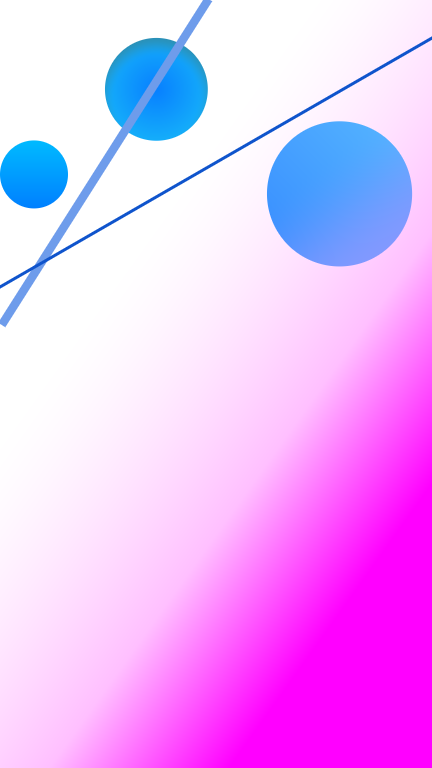
Give the GLSL for this background, as a Shadertoy shader.

```glsl
// Antialiased coverage of a signed distance, in canvas widths
float coverage(float dist) {
    return clamp(0.5 - dist * iResolution.x, 0.0, 1.0);
}

// Signed distance to a straight bar with square ends
float barDistance(vec2 p, vec2 a, vec2 b, float halfWidth) {
    vec2 along = normalize(b - a);
    vec2 q = p - 0.5 * (a + b);
    vec2 local = vec2(dot(q, along), dot(q, vec2(-along.y, along.x)));
    vec2 d = abs(local) - vec2(0.5 * length(b - a), halfWidth);
    return length(max(d, 0.0)) + min(max(d.x, d.y), 0.0);
}

// Diagonal wash from white through pale pink to magenta
vec3 wash(vec2 p, float top) {
    float t = p.x + (top - p.y) / 1.4;
    float pale = pow(clamp((t - 0.718) / 0.666, 0.0, 1.0), 1.5);
    float vivid = clamp((t - 1.384) / 0.416, 0.0, 1.0);
    return vec3(1.0, mix(1.0 - 0.25 * pale, 0.0, vivid), 1.0);
}

void mainImage(out vec4 fragColor, in vec2 fragCoord) {
    vec2 p = fragCoord / iResolution.x;
    float top = iResolution.y / iResolution.x;
    vec3 color = wash(p, top);
    p.y += 16.0 / 9.0 - top; // keep the shapes anchored to the top edge

    // Small disc, vertical gradient
    vec2 q = (p - vec2(0.0787, 1.374)) / 0.0787;
    vec3 small = mix(vec3(0.0, 0.5, 1.0), vec3(0.0, 0.73, 1.0), clamp(0.5 + 0.5 * q.y, 0.0, 1.0));
    color = mix(color, small, coverage((length(q) - 1.0) * 0.0787));

    // Middle disc, radial gradient with an inner shadow at the top
    q = (p - vec2(0.362, 1.571)) / 0.119;
    vec3 middle = mix(vec3(0.03, 0.5, 1.0), vec3(0.08, 0.68, 0.98), min(length(q), 1.0));
    float shade = smoothstep(0.8, 1.2, length(q + vec2(0.0, 0.16)));
    middle = mix(middle, vec3(0.18, 0.55, 0.68), 0.9 * shade);
    color = mix(color, middle, coverage((length(q) - 1.0) * 0.119));

    // Large disc, diagonal gradient turning violet at the lower right
    q = (p - vec2(0.786, 1.329)) / 0.168;
    vec3 large = mix(vec3(0.23, 0.57, 1.0), vec3(0.32, 0.69, 1.0), clamp(0.5 + 0.36 * (q.x + q.y), 0.0, 1.0));
    large = mix(large, vec3(0.51, 0.6, 1.0), smoothstep(-0.5, 1.1, 0.6 * q.x - 0.8 * q.y));
    color = mix(color, large, coverage((length(q) - 1.0) * 0.168));

    // Broad bar beneath a thin line
    float bar = barDistance(p, vec2(0.004, 1.0255), vec2(0.483, 1.780), 0.0098);
    color = mix(color, vec3(0.43, 0.61, 0.92), coverage(bar));
    float line = barDistance(p, vec2(-0.1, 1.0558), vec2(1.1, 1.7474), 0.0035);
    color = mix(color, vec3(0.06, 0.33, 0.8), coverage(line));

    fragColor = vec4(color, 1.0);
}
```
